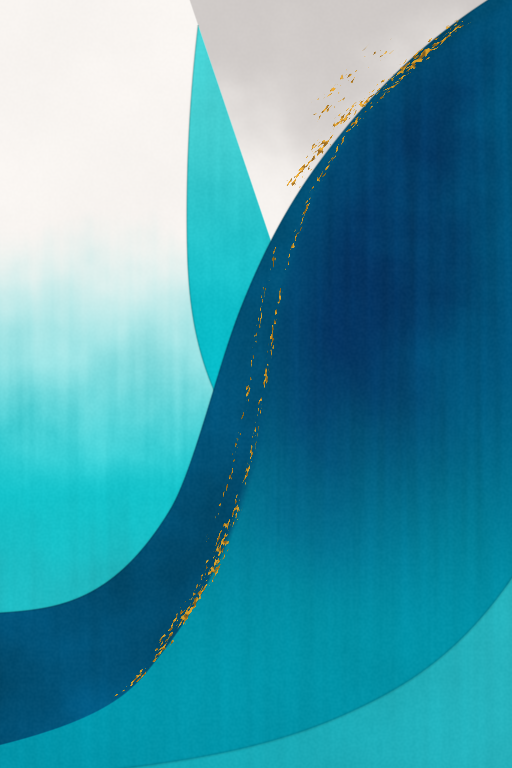
Give the GLSL for this background, as a WebGL 1 fragment shader.

```glsl
precision highp float;
// Abstract watercolour: a deep blue wave sweeps over pale paper and an aqua leaf.
// Cubic splines bound each wash; gradient noise gives streaks, blotches and grain,
// and thresholded stretched noise scatters gold flecks along the curves.

uniform vec2 u_resolution;

const float ASPECT = 1.5;           // height of the design, in widths
const float STREAK = 0.04;          // strength of the vertical brush streaks
const float BLOTCH = 0.07;          // strength of the watercolour clouding
const float GRAIN = 0.014;          // strength of the paper grain
const float INK = 0.16;             // darkening along the painted edges

const vec3 WHITE = vec3(0.975, 0.96, 0.945);
const vec3 GREY = vec3(0.81, 0.79, 0.78);
const vec3 PALE = vec3(0.68, 0.91, 0.91);
const vec3 AQUA = vec3(0.08, 0.76, 0.79);
const vec3 AQUA_DEEP = vec3(0.13, 0.72, 0.75);
const vec3 LEAF_LIGHT = vec3(0.28, 0.82, 0.83);
const vec3 LEAF_DEEP = vec3(0.03, 0.73, 0.78);
const vec3 BAND_BLUE = vec3(0.01, 0.31, 0.45);
const vec3 NAVY = vec3(0.02, 0.20, 0.37);
const vec3 OCEAN = vec3(0.01, 0.32, 0.47);
const vec3 TEAL = vec3(0.01, 0.58, 0.66);
const vec3 POOL = vec3(0.05, 0.65, 0.71);
const vec3 GOLD_DARK = vec3(0.58, 0.38, 0.08);
const vec3 GOLD_LIGHT = vec3(0.94, 0.66, 0.15);

vec2 gradient(vec2 cell) {
  float a = 6.2832 * fract(sin(dot(cell, vec2(127.1, 311.7))) * 43758.55);
  return vec2(cos(a), sin(a));
}

float noise(vec2 p) {
  vec2 i = floor(p), f = fract(p);
  vec2 u = f * f * f * (f * (f * 6.0 - 15.0) + 10.0);
  vec2 e = vec2(0.0, 1.0);
  float low = mix(dot(gradient(i), f), dot(gradient(i + e.yx), f - e.yx), u.x);
  float high = mix(dot(gradient(i + e), f - e), dot(gradient(i + 1.0), f - 1.0), u.x);
  return 1.4 * mix(low, high, u.y);
}

float fbm(vec2 p) {
  float sum = 0.0, amp = 0.5;
  for (int i = 0; i < 4; i++) {
    sum += amp * noise(p);
    p = 2.03 * p + 17.0;
    amp *= 0.5;
  }
  return sum;
}

// Hermite piece between knots (position, value, slope); returns value and slope.
vec2 piece(float s, vec3 a, vec3 b) {
  float w = b.x - a.x, t = clamp((s - a.x) / w, 0.0, 1.0), r = 1.0 - t;
  float slope = 6.0 * t * r * (b.y - a.y) / w
              + r * (1.0 - 3.0 * t) * a.z + t * (3.0 * t - 2.0) * b.z;
  float value = mix(a.y, b.y, t * t * (3.0 - 2.0 * t)) + w * t * r * (r * a.z - t * b.z);
  return vec2(value + slope * (s - a.x - w * t), slope);
}

vec2 spline(float s, vec3 a, vec3 b, vec3 c) {
  return s < b.x ? piece(s, a, b) : piece(s, b, c);
}

float signedDistance(float v, vec2 curve) {
  return (v - curve.x) / sqrt(1.0 + curve.y * curve.y);
}

float bump(float d, float width) { return exp(-d * d / (width * width)); }

float window(float s, float lo, float hi, float soft) {
  return smoothstep(lo, lo + soft, s) * (1.0 - smoothstep(hi - soft, hi, s));
}

// Broken metallic flecks around d = 0, stretched along s; none far from the line.
float flecks(float d, float s, float width, float density) {
  float n = 0.5 * noise(vec2(d * 130.0, s * 24.0)) + 0.6 * noise(vec2(d * 280.0, s * 90.0));
  float cover = density * bump(d, width);
  return smoothstep(0.0, 0.18, n + cover - 0.55) * smoothstep(0.08, 0.25, cover);
}

void main() {
  vec2 p = gl_FragCoord.xy / u_resolution * vec2(1.0, ASPECT);
  float px = max(1.0 / u_resolution.x, ASPECT / u_resolution.y);

  // Boundary distances
  vec3 waveMid = vec3(0.469, 0.895, 2.55), foldMid = vec3(0.72, 0.518, 0.18);
  vec2 waveCurve = p.x < waveMid.x
    ? spline(p.x, vec3(0.0, 0.303, 0.07), vec3(0.332, 0.504, 1.65), waveMid)
    : spline(p.x, waveMid, vec3(0.664, 1.236, 1.25), vec3(0.953, 1.5, 0.65));
  vec2 foldCurve = p.y < foldMid.x
    ? spline(p.y, vec3(0.045, 0.0, 4.0), vec3(0.22, 0.3125, 0.8), foldMid)
    : spline(p.y, foldMid, vec3(1.207, 0.664, 0.65), vec3(1.5, 1.0, 1.6));
  float wave = signedDistance(p.y, waveCurve);
  float fold = signedDistance(p.x, foldCurve);
  float pool = signedDistance(p.y, spline(p.x, vec3(0.25, 0.0, 0.13),
    vec3(0.684, 0.109, 0.46), vec3(1.0, 0.371, 1.45)));
  float leafLeft = signedDistance(p.x, spline(p.y, vec3(0.752, 0.412, -0.4),
    vec3(1.08, 0.365, 0.0), vec3(1.451, 0.387, 0.12)));
  float leafRight = signedDistance(p.x, vec2(0.387 + 0.337 * (1.451 - p.y), -0.337));

  // Pigment textures
  float cloud = fbm(p * 4.0);
  float streak = noise(vec2(p.x * 38.0, p.y * 1.8)) + 0.5 * noise(vec2(p.x * 85.0, p.y * 3.0));
  float y = p.y + 0.1 * cloud + 0.016 * streak;

  // Paper, leaf and grey wash
  vec3 color = mix(AQUA_DEEP, AQUA, smoothstep(0.3, 0.55, y));
  color = mix(color, PALE, smoothstep(0.53, 0.9, y));
  color = mix(color, WHITE, smoothstep(0.82, 1.06, y));
  vec3 leaf = mix(LEAF_DEEP, LEAF_LIGHT, smoothstep(0.78, 1.3, y));
  float inLeaf = smoothstep(-px, px, leafLeft) * smoothstep(px, -px, leafRight);
  vec3 grey = mix(WHITE, GREY, smoothstep(1.0, 1.5, p.y + 0.35 * cloud));
  color = mix(color, grey, smoothstep(-px, px, leafRight));
  color = mix(color, leaf, inLeaf);
  color *= 1.0 - INK * bump(leafLeft, 0.002) * step(p.y, 1.451);

  // Wave: outer band, shaded interior and the pool below
  vec3 band = BAND_BLUE * (1.0 + 0.25 * cloud);
  vec3 inner = mix(NAVY, OCEAN, smoothstep(0.68, 1.0, p.x + 0.2 * cloud));
  inner = mix(inner, OCEAN, 0.65 * (1.0 - smoothstep(0.0, 0.12, fold)));
  inner = mix(TEAL, inner, smoothstep(0.2, 0.88, y));
  float foldSoft = px + 0.012 * smoothstep(0.3, 0.6, p.y);
  vec3 sea = mix(band, inner, smoothstep(-foldSoft, foldSoft, fold));
  sea = mix(sea, POOL + 0.1 * p.x * vec3(1.0, 0.4, 0.2), smoothstep(px, -px, pool));
  sea *= 1.0 - INK * 0.7 * bump(pool, 0.003);
  sea *= 1.0 + STREAK * 1.8 * streak * smoothstep(0.15, 0.7, p.y) * smoothstep(-0.02, 0.08, fold);
  color = mix(color, sea, smoothstep(px, -px, wave));
  color *= 1.0 - INK * bump(wave, 0.002);

  // Clouding, brush streaks and grain; pale paper takes less pigment
  float pigment = 1.0 - smoothstep(0.2, 0.9, color.r);
  color *= 1.0 + BLOTCH * cloud * (0.3 + 0.7 * pigment) + 0.6 * pigment * STREAK * streak;
  color += GRAIN * (0.35 + 0.65 * pigment) * (noise(p * 170.0) + 0.5 * noise(p * 60.0));

  // Gold along the fold, a thin companion line, and the crest
  float along = p.y + 0.5 * p.x;
  float heavy = window(p.y, 0.14, 0.58, 0.16);
  float gold = flecks(fold + 0.006, along, 0.006 + 0.009 * heavy,
    (0.5 + 0.1 * heavy) * window(p.y, 0.1, 1.4, 0.06));
  gold = max(gold, flecks(fold + 0.036, along + 7.0, 0.006, 0.44 * window(p.y, 0.4, 1.1, 0.1)));
  float crest = wave - mix(0.016, -0.008, smoothstep(1.25, 1.38, p.y));
  float crestWeight = 0.52 * window(p.y, 1.08, 1.5, 0.08) + 0.25 * bump(p.y - 1.385, 0.03);
  gold = max(gold, flecks(crest, along + 3.0, 0.013, crestWeight));
  gold = max(gold, flecks(wave - 0.055, along + 5.0, 0.025, 0.3 * window(p.y, 1.22, 1.46, 0.08)));
  vec3 metal = mix(GOLD_DARK, GOLD_LIGHT, smoothstep(-0.5, 0.4, noise(p * 130.0)));
  color = mix(color, metal, 0.9 * gold);

  gl_FragColor = vec4(clamp(color, 0.0, 1.0), 1.0);
}
```
